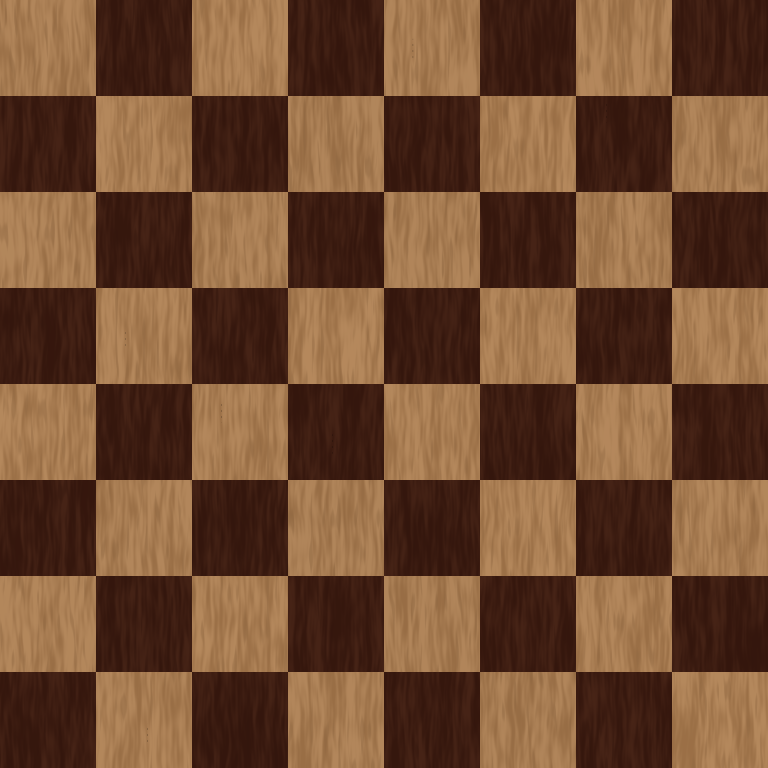
A WebGL 1 fragment shader for this pattern:

```glsl
precision highp float;
// Wooden checkerboard: pale and dark square inlays with upright grain.
// Each square takes its own patch of stretched gradient noise, and the canvas
// ends on square borders, so the board tiles without a seam.

uniform vec2 u_resolution;

#define SQUARES 8.0
#define PALE_WOOD vec3(0.700, 0.528, 0.358)
#define PALE_STREAK vec3(0.600, 0.432, 0.272)
#define DARK_WOOD vec3(0.206, 0.088, 0.051)
#define DARK_STREAK vec3(0.274, 0.138, 0.086)
#define BAND_SCALE vec2(5.0, 0.7)
#define STREAK_SCALE vec2(14.0, 1.5)
#define FIBRE_SCALE vec2(32.0, 4.0)
#define FLECK_SCALE vec2(21.0, 2.6)
#define FLECK_DEPTH 0.45
#define TINT_VARIATION 0.025
#define PORE_RATE 0.1

vec2 hash2(vec2 p) {
  vec3 q = fract(p.xyx * vec3(0.1031, 0.1030, 0.0973));
  q += dot(q, q.yzx + 33.33);
  return fract((q.xx + q.yz) * q.zy);
}

float cornerSlope(vec2 corner, vec2 offset) {
  float angle = 6.28318 * hash2(corner).x;
  return dot(vec2(cos(angle), sin(angle)), offset);
}

float gradientNoise(vec2 p) {
  vec2 i = floor(p);
  vec2 f = p - i;
  vec2 w = f * f * f * (f * (f * 6.0 - 15.0) + 10.0);
  float low = mix(cornerSlope(i, f),
                  cornerSlope(i + vec2(1.0, 0.0), f - vec2(1.0, 0.0)), w.x);
  float high = mix(cornerSlope(i + vec2(0.0, 1.0), f - vec2(0.0, 1.0)),
                   cornerSlope(i + vec2(1.0, 1.0), f - vec2(1.0, 1.0)), w.x);
  return mix(low, high, w.y);
}

// Square wave that changes sign at whole numbers, softened over one pixel
vec2 softSquareWave(vec2 p, float pixel) {
  vec2 ramp = abs(mod(p + 0.5, 2.0) - 1.0) - 0.5;
  return clamp(2.0 * ramp / pixel, -1.0, 1.0);
}

// Amount of streak colour: wide bands, medium streaks and thin fibres
float grain(vec2 p, vec2 seed) {
  p.x += 0.035 * gradientNoise(p * vec2(3.0, 2.0) + seed);
  float tone = 0.50 * gradientNoise(p * BAND_SCALE + seed)
             + 0.65 * gradientNoise(p * STREAK_SCALE + seed.yx)
             + 0.50 * gradientNoise(p * FIBRE_SCALE + seed + 17.0);
  return smoothstep(-0.40, 0.52, tone);
}

// Short dark slivers along the grain
float flecks(vec2 p, vec2 seed) {
  return smoothstep(0.20, 0.46, gradientNoise(p * FLECK_SCALE + seed + 71.0));
}

// A short upright row of pin pores in a few squares
float pores(vec2 p, vec2 square, float pixel) {
  vec2 spot = 0.15 + 0.7 * hash2(square + 19.0);
  float present = step(hash2(square + 43.0).x, PORE_RATE);
  float row = (fract(p.y * 16.0) - 0.5) / 16.0;
  float dist = length(vec2(p.x - spot.x, row)) - 0.006;
  float span = 1.0 - smoothstep(0.09, 0.12, abs(p.y - spot.y));
  return present * span * (1.0 - smoothstep(-0.5 * pixel, 0.5 * pixel, dist));
}

void main() {
  vec2 board = SQUARES * gl_FragCoord.xy / u_resolution;
  float pixel = SQUARES / min(u_resolution.x, u_resolution.y);
  vec2 square = mod(floor(board), SQUARES);
  vec2 local = fract(board);
  vec2 seed = 90.0 * hash2(square + 7.0);

  // Both woods share the grain of their square
  float streak = grain(local, seed);
  float fleck = flecks(local, seed);
  vec3 pale = mix(PALE_WOOD, PALE_STREAK, streak);
  pale = mix(pale, PALE_STREAK * 0.93, FLECK_DEPTH * fleck);
  vec3 dark = mix(DARK_WOOD, DARK_STREAK, streak);
  dark = mix(dark, DARK_WOOD * 0.95, FLECK_DEPTH * fleck);

  // Lay out the alternating squares; the lower left one is dark
  vec2 wave = softSquareWave(board, pixel);
  vec3 color = mix(pale, dark, 0.5 + 0.5 * wave.x * wave.y);

  // Slight tint per square and sparse wear
  color *= 1.0 + TINT_VARIATION * (hash2(square + 3.0).y - 0.5);
  color *= 1.0 - 0.3 * pores(local, square, pixel);
  gl_FragColor = vec4(color, 1.0);
}
```
